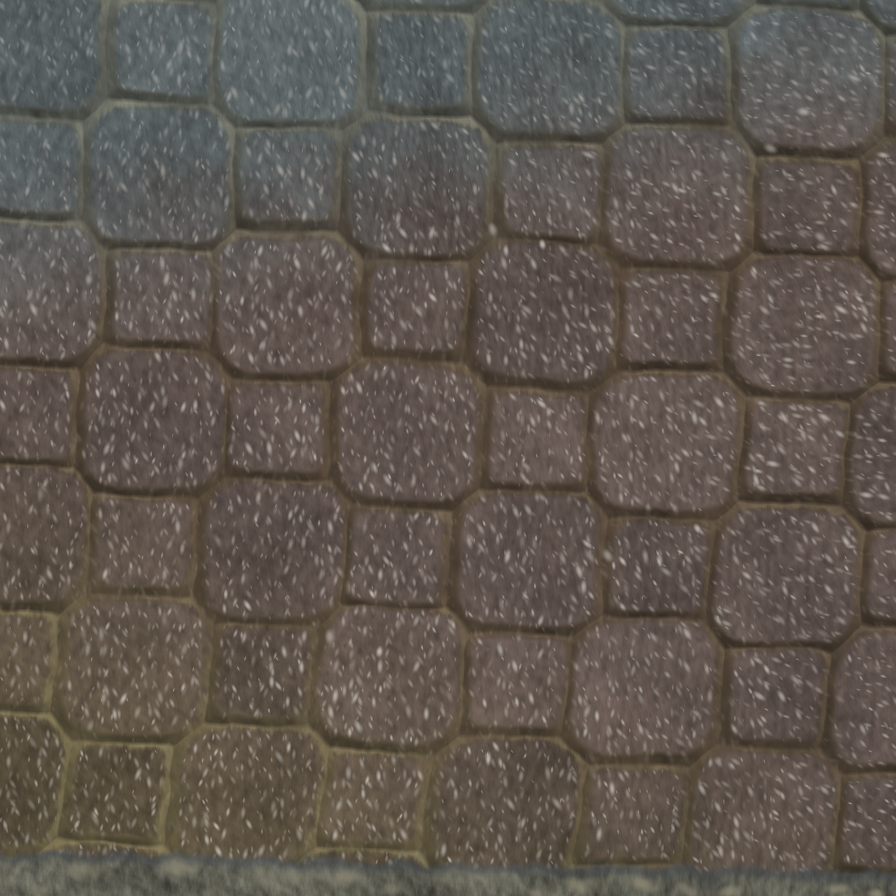
A three.js fragment shader for this texture:

```glsl
varying vec2 vUv;

const vec3 BROWN = vec3(0.375, 0.325, 0.305);
const vec3 WET_BLUE = vec3(0.345, 0.375, 0.38);
const vec3 OLIVE = vec3(0.36, 0.32, 0.24);
const vec3 JOINT_DARK = vec3(0.31, 0.26, 0.20);
const vec3 JOINT_MOSS = vec3(0.43, 0.395, 0.28);
const vec3 JOINT_WET = vec3(0.37, 0.39, 0.36);
const vec3 FLECK = vec3(0.74, 0.72, 0.69);
const vec3 PIT = vec3(0.24, 0.20, 0.18);
const vec3 GROUND = vec3(0.36, 0.36, 0.32);
const vec3 PEBBLE = vec3(0.56, 0.54, 0.46);

float hash(vec2 p) {
  return fract(sin(dot(p, vec2(127.1, 311.7))) * 43758.5);
}

vec2 rotate(vec2 v, float angle) {
  float c = cos(angle), s = sin(angle);
  return vec2(c * v.x - s * v.y, s * v.x + c * v.y);
}

float smoothMax(float a, float b, float k) {
  float h = max(k - abs(a - b), 0.0) / k;
  return max(a, b) + h * h * k * 0.25;
}

// Layered sines, roughly -1 to 1
float waves(vec2 p) {
  float sum = 0.0, amp = 0.5;
  for (int i = 0; i < 4; i++) {
    sum += amp * sin(p.x + 1.7 * sin(p.y)) * cos(p.y + 1.3 * sin(p.x * 0.8));
    p = rotate(p, 0.9) * 1.9 + 2.3;
    amp *= 0.6;
  }
  return sum;
}

// Cellular flecks: one randomly sized ellipse per occupied cell
float flecks(vec2 p, float density, float lean, vec2 size, float chance) {
  vec2 g = p * density, base = floor(g);
  float light = 0.0;
  for (int j = -1; j <= 1; j++) {
    for (int i = -1; i <= 1; i++) {
      vec2 cell = base + vec2(float(i), float(j));
      vec2 rnd = vec2(hash(cell), hash(cell + 41.3));
      vec2 delta = rotate(g - cell - rnd, (rnd.x - 0.5) * 1.1 - lean);
      float r = length(delta / (size * (0.5 + rnd.y)));
      float present = step(1.0 - chance, hash(cell + 17.9));
      float strength = 0.3 + 0.7 * hash(cell + 63.7);
      light = max(light, present * strength * (1.0 - smoothstep(0.1, 1.2, r)));
    }
  }
  return light;
}

// Tilted, slightly bowed paving lattice; one unit per stone
vec2 lattice(vec2 p) {
  vec2 q = p - vec2(0.314, 0.526);
  vec2 skewed = vec2(q.x - 0.06 * q.y + 0.077 * q.y * q.y, q.y + 0.05 * q.x);
  return skewed / vec2(0.144, 0.138) + 0.035 * vec2(waves(p * 19.0), waves(p * 17.0 + 5.0));
}

// Large chamfered stone or small square stone
float stoneDistance(vec2 local, float large) {
  vec2 a = abs(local);
  float box = smoothMax(a.x, a.y, 0.07) - mix(0.41, 0.59, large);
  float chamfer = (a.x + a.y - mix(0.79, 1.0, large)) * 0.707;
  return smoothMax(box, chamfer, 0.12);
}

// Nearest stone: distance in x, cell index in yz
vec3 paving(vec2 g) {
  vec2 base = floor(g + 0.5);
  vec3 nearest = vec3(9.0, base);
  for (int j = -1; j <= 1; j++) {
    for (int i = -1; i <= 1; i++) {
      vec2 cell = base + vec2(float(i), float(j));
      vec2 jitter = 0.05 * (vec2(hash(cell), hash(cell + 9.1)) - 0.5);
      float d = stoneDistance(g - cell - jitter, mod(cell.x + cell.y, 2.0));
      if (d < nearest.x) nearest = vec3(d, cell);
    }
  }
  return nearest;
}

void main() {
  vec2 p = vUv;
  vec2 g = lattice(p);
  vec3 stone = paving(g);
  float blotch = waves(p * 24.0);
  float lean = mix(0.08, 0.95, smoothstep(0.4, 1.0, p.x + 0.35 * (p.y - 0.5)));
  float grain = waves(rotate(p, -lean * 0.5) * vec2(190.0, 100.0));

  // Wet sheen above, moss at lower left
  float wet = smoothstep(0.66, 0.95, p.y + 0.2 * (0.5 - p.x) + 0.04 * blotch);
  float moss = 1.0 - smoothstep(0.12, 0.62, p.y + 0.45 * p.x + 0.05 * blotch);

  // Stone faces
  vec3 color = mix(mix(BROWN, OLIVE, moss * 0.85), WET_BLUE, wet);
  color *= 0.98 + 0.14 * (hash(stone.yz + 3.7) - 0.5) + 0.10 * blotch + 0.17 * grain;

  // Narrow joints, with a broken shadow and a thin lit rim
  float seam = stone.x + 0.018 * grain;
  float joint = smoothstep(-0.085, -0.025, seam);
  vec3 jointColor = mix(mix(JOINT_DARK, JOINT_MOSS, moss), JOINT_WET, wet * 0.8);
  color = mix(color, jointColor * (1.0 + 0.12 * blotch + 0.08 * grain), joint * 0.8);
  float slope = (paving(g + vec2(0.015, 0.035)).x - stone.x) / 0.038;
  float broken = smoothstep(-0.5, 0.4, waves(p * 31.0 + 8.0));
  float shadow = smoothstep(-0.075, -0.02, seam) * max(-slope, 0.0);
  float rim = smoothstep(-0.06, -0.02, seam) * max(slope, 0.0);
  color *= 1.0 - shadow * mix(0.16, 0.36, broken);
  color += vec3(0.105, 0.10, 0.075) * rim * mix(0.35, 1.2, broken);

  // Mineral flecks, dark pits and sparse chips
  float coarse = flecks(p, 58.0, lean, vec2(0.15, 0.36), 0.6);
  float fine = flecks(p + 3.1, 88.0, lean, vec2(0.18, 0.46), 0.65);
  float pits = flecks(p + 5.3, 64.0, lean, vec2(0.22, 0.40), 0.5);
  float chips = flecks(p + 7.7, 22.0, lean, vec2(0.10, 0.16), 0.06);
  float worn = 0.85 + 0.3 * blotch;
  float light = max(max(coarse, fine * 0.7) * (1.0 - 0.8 * joint) * worn, chips);
  color = mix(color, PIT, pits * 0.35 * (1.0 - wet));
  color = mix(color, FLECK, clamp(light, 0.0, 1.0) * mix(0.95, 0.6, wet));

  // Loose ground along the lower edge
  float edge = 0.048 - 0.024 * p.x + 0.008 * waves(p * 45.0);
  float pebbles = flecks(p, 26.0, 1.4, vec2(0.32, 0.6), 0.65);
  vec3 ground = mix(GROUND * (1.0 + 0.3 * grain + 0.25 * blotch), PEBBLE, pebbles * 0.8);
  ground = mix(ground, vec3(0.25, 0.27, 0.30), 0.6 * smoothstep(-0.016, 0.0, p.y - edge));
  color = mix(color, ground, 1.0 - smoothstep(-0.006, 0.007, p.y - edge));

  gl_FragColor = vec4(clamp(color, 0.0, 1.0), 1.0);
}
```
